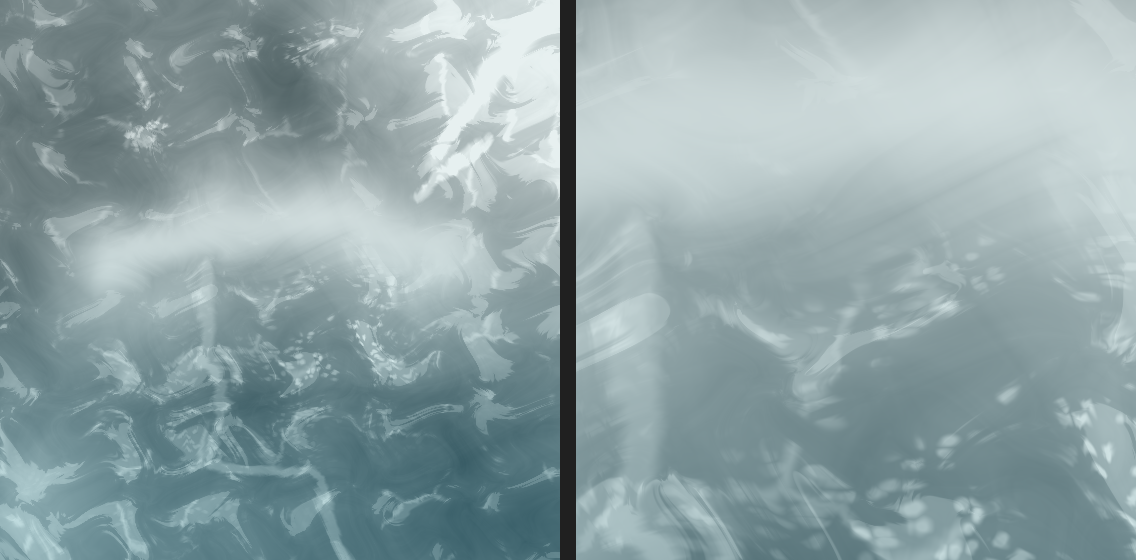
Left: the whole. Right: its middle third, enlarged.
Give the GLSL for this texture, as a WebGL 1 fragment shader.

```glsl
precision highp float;
// Churning sea under an arch of white spray, seen from above.
// Soft glows lay out water and mist; warped layered sines make flaky foam,
// cellular noise makes the foam web and the small glints.
uniform vec2 u_resolution;

const mat2 TURN = mat2(0.8, 0.6, -0.6, 0.8);

vec2 hash2(vec2 p) {
  vec2 q = vec2(dot(p, vec2(127.1, 311.7)), dot(p, vec2(269.5, 183.3)));
  return fract(sin(q) * 43758.5);
}

// Swirling sum of sines, roughly -0.8 to 0.8
float layeredSines(vec2 p) {
  float sum = 0.0;
  float amp = 0.5;
  for (int i = 0; i < 6; i++) {
    p = TURN * p + 0.8 * sin(p.yx * 1.2 + float(i) * 1.7);
    sum += amp * sin(p.x) * sin(p.y + 0.6);
    p *= 1.8;
    amp *= 0.6;
  }
  return sum;
}

// Distances to the nearest and second nearest cell points
vec2 cellular(vec2 p) {
  vec2 cell = floor(p);
  vec2 nearest = vec2(8.0);
  for (int y = -1; y <= 1; y++) {
    for (int x = -1; x <= 1; x++) {
      vec2 c = cell + vec2(float(x), float(y));
      float d = length(c + hash2(c) - p);
      nearest.y = min(nearest.y, max(nearest.x, d));
      nearest.x = min(nearest.x, d);
    }
  }
  return nearest;
}

float segmentDistance(vec2 p, vec2 a, vec2 b) {
  vec2 ab = b - a;
  return length(p - a - ab * clamp(dot(p - a, ab) / dot(ab, ab), 0.0, 1.0));
}

float glow(vec2 p, vec2 center, float radius) {
  vec2 d = (p - center) / radius;
  return exp(-dot(d, d));
}

float softBand(vec2 p, vec2 a, vec2 b, float radius) {
  float d = segmentDistance(p, a, b) / radius;
  return exp(-d * d);
}

float strand(vec2 p, vec2 a, vec2 b, float width) {
  return 1.0 - smoothstep(width * 0.3, width, segmentDistance(p, a, b));
}

// Broad light and dark areas of the water
float waterTone(vec2 p) {
  float tone = 0.27 + 0.17 * smoothstep(0.5, 0.95, p.x) * smoothstep(0.1, 0.45, p.y);
  tone += 0.50 * glow(p, vec2(0.93, 0.96), 0.30) + 0.12 * glow(p, vec2(0.68, 0.92), 0.12);
  tone += 0.12 * glow(p, vec2(0.34, 0.79), 0.13) + 0.28 * glow(p, vec2(0.05, 0.10), 0.14);
  tone -= 0.25 * glow(p, vec2(0.52, 0.87), 0.11) + 0.12 * glow(p, vec2(0.10, 0.80), 0.14);
  tone -= 0.18 * glow(p, vec2(0.82, 0.10), 0.24) + 0.10 * glow(p, vec2(0.44, 0.24), 0.13);
  return tone - 0.10 * glow(p, vec2(0.03, 0.48), 0.11);
}

// How much flaky foam floats at a place
float foamCover(vec2 p) {
  float cover = 0.42 * smoothstep(0.6, 0.9, p.x) * smoothstep(0.12, 0.35, p.y);
  cover += 0.60 * glow(p, vec2(0.06, 0.08), 0.16) + 0.45 * glow(p, vec2(0.04, 0.91), 0.08);
  cover += 0.38 * glow(p, vec2(0.37, 0.85), 0.11) + 0.25 * glow(p, vec2(0.03, 0.54), 0.10);
  return cover + 0.22 * glow(p, vec2(0.34, 0.22), 0.16);
}

float sprayMist(vec2 p) {
  float arch = softBand(p, vec2(0.20, 0.54), vec2(0.40, 0.60), 0.085);
  arch = max(arch, softBand(p, vec2(0.40, 0.60), vec2(0.62, 0.615), 0.095));
  arch = max(arch, softBand(p, vec2(0.62, 0.615), vec2(0.78, 0.53), 0.085));
  float veil = 0.5 * softBand(p, vec2(0.18, 0.50), vec2(0.32, 0.47), 0.10);
  return max(arch, veil + 0.3 * softBand(p, vec2(0.5, 0.52), vec2(0.8, 0.48), 0.09));
}

// Long ropes of foam
float foamRopes(vec2 p) {
  float rope = strand(p, vec2(0.95, 0.95), vec2(0.86, 0.86), 0.035);
  rope = max(rope, strand(p, vec2(0.86, 0.86), vec2(0.78, 0.74), 0.017));
  rope = max(rope, strand(p, vec2(0.86, 0.75), vec2(0.75, 0.66), 0.020));
  rope = max(rope, 0.6 * strand(p, vec2(0.37, 0.52), vec2(0.385, 0.19), 0.016));
  rope = max(rope, 0.7 * strand(p, vec2(0.39, 0.17), vec2(0.56, 0.155), 0.018));
  return max(rope, 0.6 * strand(p, vec2(0.56, 0.16), vec2(0.63, 0.02), 0.014));
}

void main() {
  vec2 p = gl_FragCoord.xy / u_resolution;
  float swell = layeredSines(p * 9.0);
  float flakes = layeredSines(p * vec2(26.0, 32.0) + 4.0);
  vec2 drift = vec2(swell, layeredSines(p * 11.0 + 7.0));
  vec2 warped = p + 0.035 * drift;

  // Water with fine ripples
  float tone = waterTone(warped) + 0.10 * swell + 0.08 * flakes;

  // Foam: flat flakes, a thin web and thick ropes
  float flakeFoam = smoothstep(0.40, 0.50, flakes + foamCover(warped));
  vec2 cells = cellular(warped * 8.0 + 0.06 * flakes);
  float web = 1.0 - smoothstep(0.0, 0.12, cells.y - cells.x);
  web *= smoothstep(-0.05, 0.4, flakes + 0.5 * drift.y);
  tone += 0.17 * flakeFoam + 0.20 * web;
  tone += 0.38 * foamRopes(warped + 0.008 * flakes);

  // Small glints along the wave crests
  float glintArea = glow(p, vec2(0.62, 0.41), 0.16) + glow(p, vec2(0.27, 0.79), 0.07)
    + glow(p, vec2(0.50, 0.93), 0.10) + 0.4 * glow(p, vec2(0.3, 0.22), 0.2);
  float glint = 1.0 - smoothstep(0.12, 0.42, cellular(warped * vec2(42.0, 75.0)).x);
  tone += 0.40 * glint * glintArea * smoothstep(-0.1, 0.35, flakes);

  // Spray veils the water
  float mist = sprayMist(p + 0.03 * drift);
  tone = mix(tone, 0.95 + 0.05 * swell, 0.92 * mist);

  // Teal below, grey above
  float height = smoothstep(0.0, 0.75, p.y);
  vec3 deepWater = mix(vec3(0.21, 0.36, 0.40), vec3(0.31, 0.38, 0.39), height);
  vec3 whiteWater = mix(vec3(0.78, 0.89, 0.90), vec3(0.86, 0.90, 0.90), height);
  gl_FragColor = vec4(mix(deepWater, whiteWater, clamp(tone, -0.1, 1.08)), 1.0);
}
```
